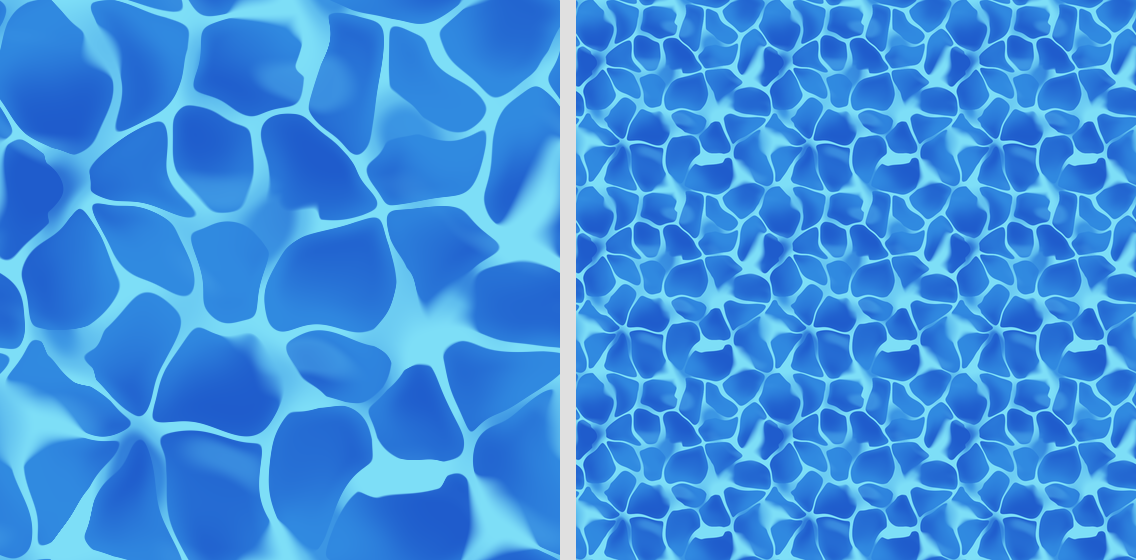
Left, the tile; right, the same tile 3 across and 3 down.
This texture is drawn by a WebGL 2 fragment shader. Its source:

```glsl
#version 300 es
precision highp float;

uniform vec2 u_resolution;
out vec4 fragColor;

const float TAU = 6.283185;
const vec2 GRID = vec2(6.0, 5.0);

const vec3 DEEP = vec3(0.12, 0.36, 0.80);
const vec3 SHALLOW = vec3(0.19, 0.54, 0.88);
const vec3 SHEEN = vec3(0.28, 0.64, 0.91);
const vec3 DIM_LIGHT = vec3(0.36, 0.73, 0.93);
const vec3 BRIGHT_LIGHT = vec3(0.49, 0.87, 0.97);

vec2 hash2(vec2 p) {
    vec3 q = fract(p.xyx * vec3(0.1031, 0.1030, 0.0973));
    q += dot(q, q.yzx + 33.33);
    return fract((q.xx + q.yz) * q.zy);
}

// Sum of sines with whole-number frequencies, so it wraps; unit deviation
float waves(vec2 uv, float frequency, float seed) {
    float sum = 0.0;
    for (int i = 0; i < 6; i++) {
        float k = float(i);
        float angle = k * 2.4 + seed * 1.7;
        float reach = frequency * (0.75 + 0.1 * k);
        vec2 f = floor(reach * vec2(cos(angle), sin(angle)) + 0.5);
        sum += sin(TAU * (dot(f, uv) + hash2(vec2(k, seed)).x));
    }
    return sum / 1.73;
}

vec2 warp(vec2 uv, float amount, float frequency, float seed) {
    return uv + amount * vec2(waves(uv, frequency, seed),
                              waves(uv, frequency, seed + 5.0));
}

vec2 cellPoint(vec2 cell) {
    return (cell + 0.11 + 0.78 * hash2(mod(cell, GRID) + 17.0)) / GRID;
}

vec2 nearestCell(vec2 uv) {
    vec2 base = floor(uv * GRID);
    vec2 best = base;
    float bestDistance = 10.0;
    for (int y = -2; y <= 2; y++) {
        for (int x = -2; x <= 2; x++) {
            vec2 cell = base + vec2(x, y);
            float d = distance(uv, cellPoint(cell));
            if (d < bestDistance) {
                bestDistance = d;
                best = cell;
            }
        }
    }
    return best;
}

// Distance to the cell border, with corners rounded by a soft minimum
float borderDistance(vec2 uv, vec2 cell, float rounding) {
    vec2 center = cellPoint(cell);
    float sum = 0.0;
    for (int y = -2; y <= 2; y++) {
        for (int x = -2; x <= 2; x++) {
            if (x == 0 && y == 0) continue;
            vec2 other = cellPoint(cell + vec2(x, y));
            float d = dot(0.5 * (center + other) - uv, normalize(other - center));
            sum += exp(-d / rounding);
        }
    }
    return max(-rounding * log(sum), 0.0);
}

// Blue body: broad waves plus a tilt inside each cell
vec3 waterColor(vec2 uv, vec2 cell, float border) {
    float angle = TAU * hash2(mod(cell, GRID) + 51.0).x;
    float tilt = dot(uv - cellPoint(cell), vec2(cos(angle), sin(angle)));
    float inside = smoothstep(0.0, 0.05, border);
    float depth = 0.66 + 0.22 * waves(uv, 2.0, 3.0) + 0.07 * waves(uv, 5.0, 4.0);
    depth += inside * (3.2 * tilt - 0.22);
    vec3 color = mix(DEEP, SHALLOW, smoothstep(-0.1, 1.0, depth));
    float sheen = smoothstep(0.9, 2.3, waves(uv * vec2(1.0, 2.0), 3.0, 8.0));
    return mix(color, SHEEN, 0.6 * sheen);
}

void main() {
    vec2 uv = gl_FragCoord.xy / u_resolution;
    vec2 bent = warp(warp(uv, 0.013, 3.0, 1.0), 0.0038, 8.0, 2.0);
    vec2 cell = nearestCell(bent);
    float border = borderDistance(bent, cell, 0.009);

    // Light lines: swelling, fading and one-off soft stretches
    float swell = waves(bent, 4.0, 11.0);
    float blur = waves(bent, 3.0, 13.0);
    float power = waves(bent, 4.0, 15.0);
    float halfWidth = clamp(0.0068 + 0.0035 * swell, 0.003, 0.014);
    halfWidth += 0.014 * smoothstep(1.1, 2.0, swell);
    float softness = 0.0028 + 0.045 * smoothstep(0.9, 2.1, blur);
    float light = 1.0 - smoothstep(halfWidth, halfWidth + softness, border);
    light *= mix(0.25, 1.0, smoothstep(-2.0, -1.0, power));

    vec3 lightColor = mix(DIM_LIGHT, BRIGHT_LIGHT, smoothstep(-1.4, 0.5, power));
    vec3 color = mix(waterColor(bent, cell, border), lightColor, light);
    fragColor = vec4(color, 1.0);
}
```
